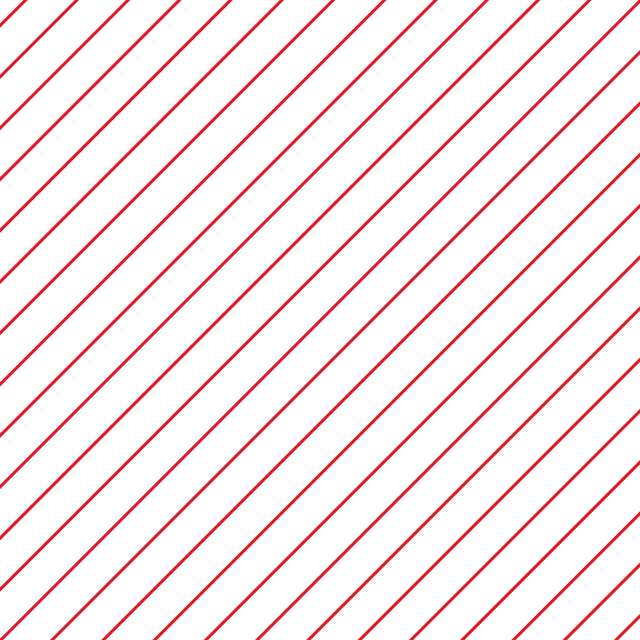
A WebGL 1 fragment shader for this pattern:

```glsl
precision highp float;
// Thin red diagonal stripes, evenly spaced on white.

uniform vec2 u_resolution;

const vec3 PAPER = vec3(1.0);
const vec3 RED = vec3(0.88, 0.09, 0.14);

const float SPACING = 0.0801;     // horizontal distance between stripes
const float OFFSET = 0.0013;      // horizontal shift of the central stripe
const float HALF_WIDTH = 0.0024;  // measured across the stripe

// Distance from p to the nearest centre line rising at 45 degrees
float diagonalDistance(vec2 p, float spacing, float offset) {
  float phase = (p.x - p.y - offset) / spacing;
  float across = abs(fract(phase + 0.5) - 0.5) * spacing;
  return across * sqrt(0.5);
}

// Smooth coverage of a line, softened over about one pixel
float lineMask(float dist, float halfWidth, float pixel) {
  return 1.0 - smoothstep(-0.7 * pixel, 0.7 * pixel, dist - halfWidth);
}

void main() {
  float pixel = 1.0 / min(u_resolution.x, u_resolution.y);
  vec2 p = gl_FragCoord.xy * pixel;

  float dist = diagonalDistance(p, SPACING, OFFSET);
  float stripe = lineMask(dist, HALF_WIDTH, pixel);
  gl_FragColor = vec4(mix(PAPER, RED, stripe), 1.0);
}
```
